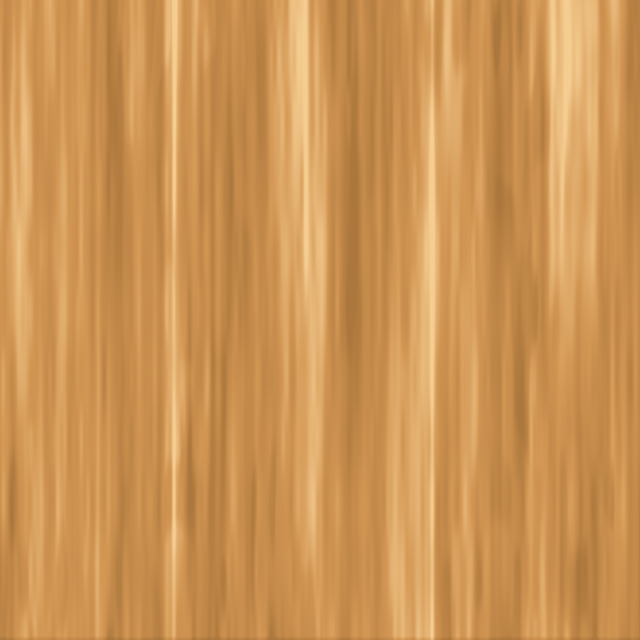
This texture is drawn by a WebGL 2 fragment shader. Its source:

```glsl
#version 300 es
precision highp float;
// Warm vertical wood grain: layers of noise stretched along y give the broad
// bands, fibres and dark wisps; a loop adds narrow pale sapwood streaks.
// The summed tone is coloured by a ramp from brown through honey to cream.
uniform vec2 u_resolution;
out vec4 fragColor;

const float TAU = 6.2831853;
const int STREAKS = 4;
const float STREAK_START = 0.275;
const float STREAK_SPACING = 0.197;
const float BASE_TONE = 0.006;
const vec3 HONEY = vec3(0.825, 0.588, 0.326);
const vec3 SHADE_SLOPE = vec3(1.0, 0.8, 0.6);
const vec3 LIGHT_SLOPE = vec3(1.0, 1.6, 1.8);

float hash(vec2 p) {
  return fract(sin(dot(p, vec2(127.1, 311.7))) * 43758.5453);
}

float noise(vec2 p) {
  vec2 cell = floor(p);
  vec2 f = fract(p);
  f = f * f * (3.0 - 2.0 * f);
  float low = mix(hash(cell), hash(cell + vec2(1.0, 0.0)), f.x);
  float high = mix(hash(cell + vec2(0.0, 1.0)), hash(cell + vec2(1.0, 1.0)), f.x);
  return mix(low, high, f.y);
}

// Noise centred on zero, stretched by separate frequencies across and along
float grain(vec2 p, vec2 frequency, float seed) {
  return noise(p * frequency + seed * vec2(17.3, 9.7)) - 0.5;
}

// Slow sideways drift that makes the fibres wander
vec2 wander(vec2 p) {
  float drift = 0.016 * grain(p, vec2(5.0, 2.6), 1.0);
  drift += 0.007 * grain(p, vec2(14.0, 7.0), 2.0);
  return vec2(p.x + drift, p.y);
}

// Broad bands that run nearly the full height
float bands(vec2 p, vec2 bent) {
  float tone = 0.026 * cos(TAU * (p.x - 0.07) / 0.2);
  tone += 0.125 * grain(bent, vec2(10.0, 0.9), 3.0);
  return tone + 0.105 * grain(bent, vec2(27.0, 1.6), 4.0);
}

// Fine fibres, straighter and shorter as they get thinner
float fibres(vec2 p, vec2 bent) {
  float tone = 0.105 * grain(mix(p, bent, 0.5), vec2(62.0, 2.4), 5.0);
  tone += 0.100 * grain(p, vec2(112.0, 2.0), 6.0);
  return tone + 0.060 * grain(p, vec2(165.0, 10.0), 7.0);
}

// Short tapered marks that appear only in patches
float wisps(vec2 p, float seed) {
  float patches = smoothstep(0.0, 0.3, grain(p, vec2(8.0, 2.5), seed));
  float marks = smoothstep(0.05, 0.35, grain(p, vec2(66.0, 7.0), seed + 1.0));
  return patches * marks;
}

// A thin bright core inside a soft halo
float streak(float offset, float coreWidth, float haloWidth) {
  float core = exp(-pow(offset / coreWidth, 2.0));
  float halo = exp(-pow((offset + 0.4 * haloWidth) / haloWidth, 2.0));
  return 0.125 * core + 0.04 * halo;
}

// Alternates full-height streaks with ones that taper out near the middle
float streaks(vec2 p) {
  float tone = 0.0;
  for (int i = 0; i < STREAKS; i++) {
    float id = float(i);
    float jitter = 0.02 * (hash(vec2(id, 4.0)) - 0.5);
    float center = STREAK_START + STREAK_SPACING * id + jitter;
    center += 0.002 * grain(p, vec2(0.0, 2.0), id + 20.0);
    float partial = mod(id, 2.0);
    float taper = mix(1.0, smoothstep(0.47, 0.62, p.y), partial);
    float strength = 0.9 + 0.6 * grain(p, vec2(0.0, 4.0), id + 30.0);
    float core = mix(0.0035, 0.0065, partial * p.y);
    tone += taper * strength * streak(p.x - center, core, 0.013);
  }
  return tone;
}

// Slight darkening along the left, right and bottom borders
float borders(vec2 p) {
  float sides = 1.0 - smoothstep(0.0, 0.035, min(p.x, 1.0 - p.x));
  float base = 1.0 - smoothstep(0.0, 0.007, p.y);
  return 0.04 * sides + 0.06 * base;
}

vec3 woodColor(float tone) {
  return HONEY + min(tone, 0.0) * SHADE_SLOPE + max(tone, 0.0) * LIGHT_SLOPE;
}

void main() {
  vec2 p = gl_FragCoord.xy / u_resolution;
  vec2 bent = wander(p);
  float tone = BASE_TONE + bands(p, bent) + fibres(p, bent);
  tone += 0.045 * wisps(bent, 8.0) - 0.06 * wisps(bent, 11.0);
  tone += streaks(p) - borders(p);
  tone = clamp(tone, -0.15, 0.135);
  fragColor = vec4(woodColor(tone), 1.0);
}
```
